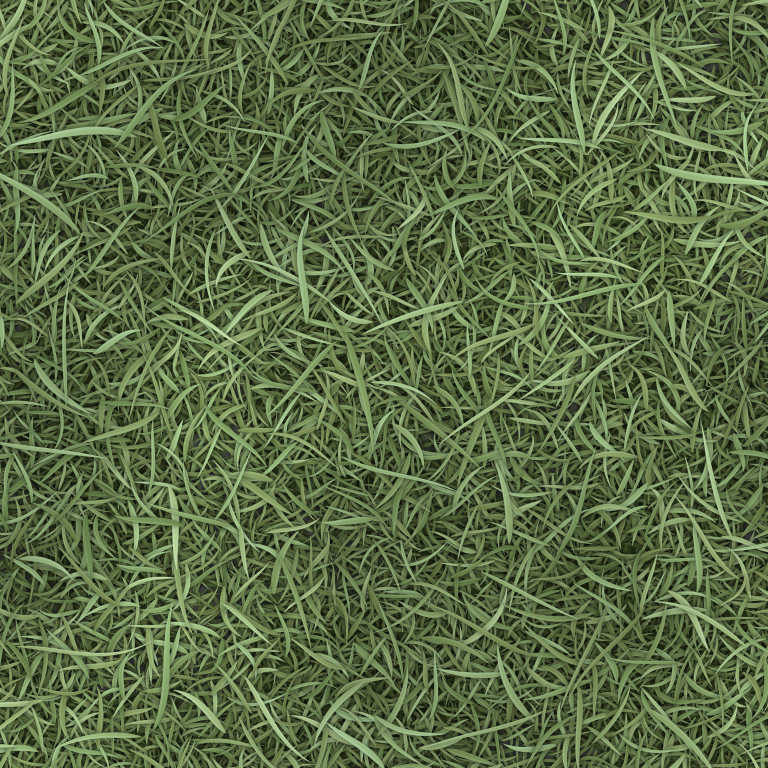
Write a WebGL 2 fragment shader that draws this texture.

```glsl
#version 300 es
precision highp float;

uniform vec2 u_resolution;
out vec4 fragColor;

const int LAYERS = 25;

vec4 hash4(vec3 p) {
    vec4 q = fract(p.xyzx * vec4(0.1031, 0.1030, 0.0973, 0.1099));
    q += dot(q, q.wzxy + 33.33);
    return fract((q.xxyz + q.yzzw) * q.zywx);
}

float valueNoise(vec2 p) {
    vec2 cell = floor(p), f = fract(p);
    f = f * f * (3.0 - 2.0 * f);
    float a = hash4(vec3(cell, 3.0)).x;
    float b = hash4(vec3(cell + vec2(1, 0), 3.0)).x;
    float c = hash4(vec3(cell + vec2(0, 1), 3.0)).x;
    float d = hash4(vec3(cell + vec2(1, 1), 3.0)).x;
    return mix(mix(a, b, f.x), mix(c, d, f.x), f.y);
}

mat2 rotation(float angle) {
    float c = cos(angle), s = sin(angle);
    return mat2(c, s, -s, c);
}

// Leaf colour ramp, driven by the green level
vec3 leafColor(float tone) {
    return vec3(0.88 * tone - 0.025, tone, 0.3 * tone + 0.55 * tone * tone);
}

// Lays one curved, tapered blade and its soft shadow over the colour below
void layBlade(inout vec3 color, vec2 p, vec4 shape, vec4 look, float height, float scale) {
    p = rotation(shape.z * 6.2832) * p;
    float halfLength = mix(0.5, 0.84, shape.w);
    float s = p.x / halfLength;
    if (abs(s) > 1.0) return;

    float bend = (look.x - 0.5) * mix(0.95, 0.35, pow(height, 6.0));
    float twist = (look.y - 0.5) * 0.3;
    float slope = 2.0 * bend * s + twist * (3.0 * s * s - 1.0);
    float curve = halfLength * (bend * (s * s - 0.3) + twist * (s * s * s - s));
    float across = (p.y - curve) / sqrt(1.0 + slope * slope);

    float halfWidth = scale * mix(0.0016, 0.0033, look.z * look.z) * (1.0 + 0.5 * pow(height, 6.0));
    float width = halfWidth * (1.0 - pow(abs(s), 3.0)) * (1.0 - 0.4 * s);
    float dist = abs(across) - width;

    float shadow = exp(-max(dist, 0.0) / (0.003 * scale)) * smoothstep(1.0, 0.75, abs(s));
    color *= 1.0 - 0.26 * shadow;

    // Lit side, midrib and a darker base
    float side = clamp(across / (width + 0.0005 * scale), -1.0, 1.0);
    float tone = 0.40 + 0.29 * height + (look.w - 0.5) * 0.23;
    tone += 0.05 * side * sign(shape.z - 0.5) + 0.06 * s;
    tone -= 0.035 * smoothstep(0.35, 0.0, abs(side));
    vec3 leaf = leafColor(tone);
    leaf.r += (look.y - 0.5) * 0.04;

    float edge = 0.7 * scale / u_resolution.y;
    float cover = smoothstep(edge, -edge, dist) * smoothstep(1.0, 0.9, abs(s));
    color = mix(color, leaf, cover);
}

void main() {
    vec2 uv = gl_FragCoord.xy / u_resolution.y;

    // Ground: shaded thatch with patches of grey soil
    float grain = valueNoise(uv * 130.0);
    float soil = smoothstep(0.5, 0.75, valueNoise(uv * 7.0 + 20.0));
    vec3 color = mix(leafColor(0.3), vec3(0.36, 0.37, 0.37), soil * 0.85);
    color *= 0.7 + 0.5 * grain;

    // Short dense blades first, long loose ones on top
    for (int layer = 0; layer < LAYERS; layer++) {
        float id = float(layer);
        float height = id / float(LAYERS - 1);
        float scale = mix(25.0, 9.0, pow(height, 6.0));
        float density = mix(1.0, 0.6, pow(height, 6.0));
        vec2 grid = rotation(id * 2.4) * uv * scale + id * 17.3 + 60.0;
        vec2 cell = floor(grid);

        for (int y = -1; y <= 1; y++) {
            for (int x = -1; x <= 1; x++) {
                vec2 home = cell + vec2(x, y);
                vec4 shape = hash4(vec3(home, id + 0.5));
                vec4 look = hash4(vec3(home.yx + 91.7, id + 40.2));
                if (fract(shape.x * 57.0 + look.w * 31.0) > density) continue;
                layBlade(color, grid - home - shape.xy, shape, look, height, scale);
            }
        }
    }

    // Broad uneven light over the lawn
    float patches = 0.65 * valueNoise(uv * 4.0) + 0.35 * valueNoise(uv * 11.0 + 5.0);
    color *= 0.86 + 0.28 * patches;
    fragColor = vec4(clamp(color, 0.0, 1.0), 1.0);
}
```
